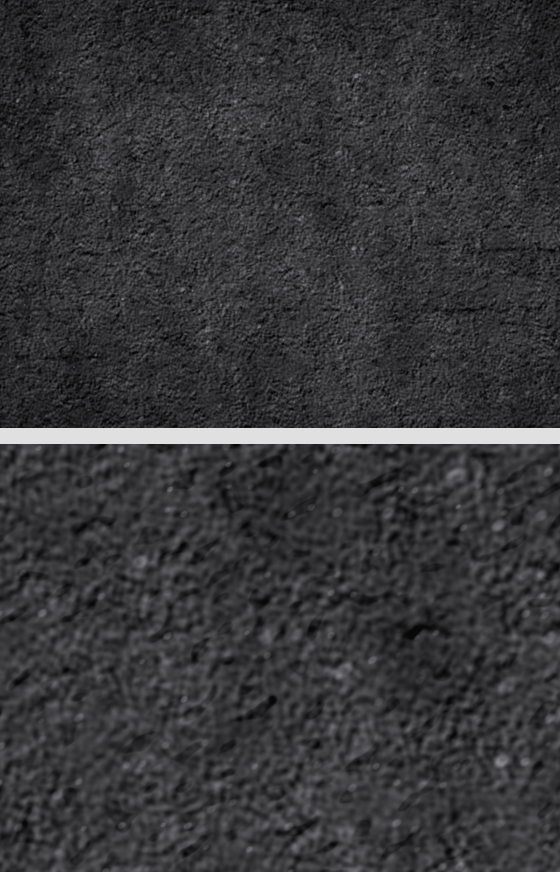
Top: the whole. Bottom: its middle third, enlarged.
Give the GLSL for this texture, as a Shadertoy shader.

```glsl
// Dark, rough stone wall: short gritty grain lit from the upper left,
// built as a slope of layered gradient noise with sharp dark pits, over
// soft mottling, broken level cracks, pale flecks and darkened borders.

const vec3  STONE_TINT     = vec3(0.988, 0.988, 1.030);
const float BASE_TONE      = 0.224;
const float BORDER_DARKEN  = 0.098;
const float RELIEF_GAIN    = 0.19;
const float RELIEF_STEP    = 0.0030;  // in canvas heights
const float LIGHT_SWAY     = 1.3;     // local turning of the slopes
const float GRAIN_ANGLE    = 0.66;    // direction of the grain, radians
const float GRAIN_STRETCH  = 0.86;    // below 1 lengthens the grain
const vec3  GRAIN_SCALES   = vec3(60.0, 112.0, 185.0);
const vec3  GRAIN_WEIGHTS  = vec3(0.40, 0.50, 0.50);
const float GRIT_SCALE     = 150.0;
const float GRIT_GAIN      = 0.075;
const vec2  PIT_SCALE      = vec2(44.0, 82.0);  // along and across the grain
const float PIT_DEPTH      = 0.085;
const int   CRACK_COUNT    = 9;
const float CRACK_WIDTH    = 0.0042;
const float CRACK_DEPTH    = 0.10;
const float FLECK_LIGHT    = 0.16;

// Integer hash giving two values in 0..1 for a lattice cell
vec2 hash2(vec2 cell) {
    uvec2 q = uvec2(ivec2(cell)) * uvec2(1597334673u, 3812015801u);
    uint n = (q.x ^ q.y) * 1597334673u;
    n = (n ^ (n >> 15)) * 2246822519u;
    n ^= n >> 13;
    return vec2(n & 0xffffu, n >> 16) / 65535.0;
}

float cornerSlope(vec2 cell, vec2 offset) {
    float angle = 6.28318 * hash2(cell).x;
    return dot(vec2(cos(angle), sin(angle)), offset);
}

float gradientNoise(vec2 p) {
    vec2 i = floor(p), f = p - i;
    vec2 u = f * f * f * (f * (f * 6.0 - 15.0) + 10.0);
    vec2 e = vec2(1.0, 0.0);
    float low  = mix(cornerSlope(i, f), cornerSlope(i + e, f - e), u.x);
    float high = mix(cornerSlope(i + e.yx, f - e.yx),
                     cornerSlope(i + 1.0, f - 1.0), u.x);
    return mix(low, high, u.y);
}

vec2 rotate(vec2 p, float angle) {
    float c = cos(angle), s = sin(angle);
    return vec2(c * p.x + s * p.y, c * p.y - s * p.x);
}

// Height of the rough surface; q.x runs along the grain
float stoneHeight(vec2 q) {
    float height = 0.0;
    for (int i = 0; i < 3; i++) {
        float scale = GRAIN_SCALES[i];
        // drop layers that are finer than the pixel grid
        float visible = 1.0 - smoothstep(0.6, 1.1, scale / iResolution.y);
        vec2 layer = rotate(q, 1.1 * float(i)) * scale;  // hide the lattice
        height += visible * GRAIN_WEIGHTS[i] * gradientNoise(layer + 37.0 * float(i));
    }
    return height;
}

// Brightness of slopes that face the light, with a little plain grit
float relief(vec2 p) {
    vec2 q = rotate(p, GRAIN_ANGLE);
    q.x *= GRAIN_STRETCH;
    float sway = LIGHT_SWAY * gradientNoise(p * 13.0 + 71.0);
    vec2 towardLight = RELIEF_STEP * vec2(sin(sway), cos(sway));
    float slope = stoneHeight(q - towardLight) - stoneHeight(q + towardLight);
    float roughness = 1.0 + 0.9 * gradientNoise(p * 17.0 + 29.0);
    return RELIEF_GAIN * roughness * slope
         + GRIT_GAIN * gradientNoise(p * GRIT_SCALE + 13.0);
}

// Short, sharp dark hollows
float pits(vec2 p) {
    float turn = GRAIN_ANGLE - 0.1 + 0.03 * gradientNoise(p * 5.0);
    float hollow = gradientNoise(rotate(p, turn) * PIT_SCALE + 61.0);
    return smoothstep(0.19, 0.38, hollow + 0.12 * gradientNoise(p * 130.0));
}

// Soft patches and faint upright streaks
float mottle(vec2 p) {
    return 0.055 * gradientNoise(p * 3.5 + 5.0)
         + 0.048 * gradientNoise(p * 9.0 + 19.0)
         + 0.055 * gradientNoise(p * 26.0 + 43.0)
         + 0.036 * gradientNoise(p * vec2(15.0, 1.8) + 8.0);
}

// Broken, slightly wavy level cracks
float cracks(vec2 p) {
    float shade = 0.0;
    for (int i = 0; i < CRACK_COUNT; i++) {
        float id = float(i);
        vec2 rnd = hash2(vec2(id, 211.0));
        float y = (id + 0.2 + 0.6 * rnd.x) / float(CRACK_COUNT);
        y += 0.014 * gradientNoise(vec2(p.x * 4.0, id * 7.3 + 0.5))
           + 0.008 * gradientNoise(vec2(p.x * 26.0, id * 3.7 + 0.5));
        float span = smoothstep(-0.1, 0.2,
            gradientNoise(vec2(p.x * 2.6 + 9.0 * rnd.y, id * 5.1 + 0.4)));
        float broken = smoothstep(-0.2, 0.2, gradientNoise(vec2(p.x * 30.0, id * 2.3 + 0.6)));
        float d = (p.y - y) / CRACK_WIDTH;
        shade += span * broken * exp(-d * d);
    }
    return shade;
}

// Pale chips in two sizes, mostly faint, a few bright
float flecks(vec2 p) {
    float light = 0.0;
    for (float grid = 32.0; grid < 70.0; grid += 29.0) {
        vec2 cell = floor(p * grid);
        vec2 rnd = hash2(cell + 503.0);
        vec2 centre = 0.3 + 0.4 * hash2(cell + 907.0);
        vec2 d = rotate(fract(p * grid) - centre, GRAIN_ANGLE) * vec2(0.85, 1.25);
        float radius = mix(0.16, 0.30, rnd.y);
        light += (1.0 - smoothstep(0.4 * radius, radius, length(d))) * pow(rnd.x, 5.0);
    }
    return light;
}

void mainImage(out vec4 fragColor, in vec2 fragCoord) {
    vec2 uv = fragCoord / iResolution.xy;
    vec2 p = fragCoord / iResolution.y;
    float border = smoothstep(0.25, 0.80, length(uv - vec2(0.53, 0.50)));
    float tone = BASE_TONE - BORDER_DARKEN * border + mottle(p);
    float detail = relief(p) + FLECK_LIGHT * flecks(p)
                 - PIT_DEPTH * pits(p) - CRACK_DEPTH * cracks(p);
    // surface detail fades a little where the wall is dark
    tone += detail * mix(0.45, 1.0, clamp(tone / BASE_TONE, 0.0, 1.2));
    fragColor = vec4(max(tone, 0.03) * STONE_TINT, 1.0);
}
```
